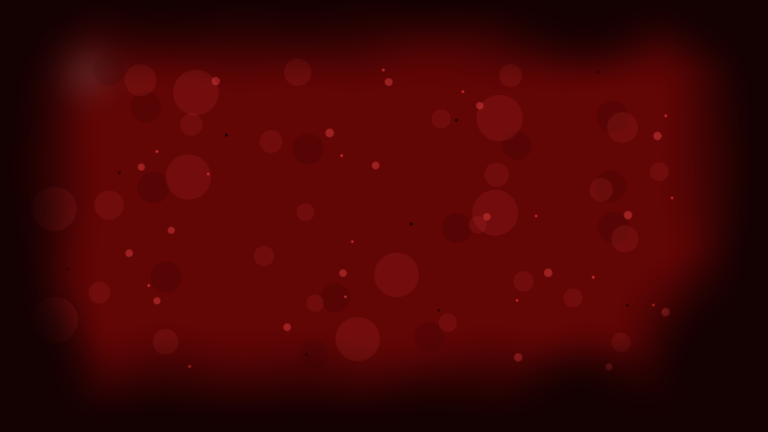
A Shadertoy shader for this background:

```glsl
// Deep red backdrop with a soft dark border, translucent bokeh discs and tiny sparks; tiles on both axes.

// Colours
const vec3 BORDER_DARK  = vec3(0.078, 0.004, 0.006);
const vec3 CENTRE_RED   = vec3(0.380, 0.018, 0.018);
const vec3 DISC_PALE    = vec3(0.750, 0.200, 0.200);
const vec3 DOT_BRIGHT   = vec3(0.850, 0.230, 0.230);
const vec3 SPARK_RED    = vec3(0.900, 0.200, 0.200);
const vec3 SHADE_DARK   = vec3(0.080, 0.000, 0.000);
const vec3 SMOKE_GREY   = vec3(0.420, 0.270, 0.270);

// Lit area: centre and half size as fractions of the canvas, the rest in canvas heights
const vec2  LIT_CENTRE  = vec2(0.497, 0.515);
const vec2  LIT_HALF    = vec2(0.425, 0.385);
const float LIT_CORNER  = 0.12;
const float LIT_FADE    = 0.115;
const float EDGE_WOBBLE = 0.035;
const vec2  NOISE_CELLS = vec2(7.0, 4.0);

// Dark lobes biting into the lower right: position, radius
const vec3 LOBE_SIDE    = vec3(0.97, 0.13, 0.23);
const vec3 LOBE_BASE    = vec3(0.76, 0.02, 0.14);
const float LOBE_FADE   = 0.10;

// Smoke patch: position, radius
const vec3 SMOKE        = vec3(0.115, 0.83, 0.062);
const float SMOKE_ALPHA = 0.32;

// Area over which discs are scattered
const vec2 SCATTER_MIN  = vec2(0.07, 0.14);
const vec2 SCATTER_MAX  = vec2(0.89, 0.85);
const float SCATTER_JITTER = 0.12;
const float MIN_VISIBILITY = 0.08;

vec2 hash2(ivec2 cell) {
    uvec2 q = uvec2(cell) * uvec2(1597u, 3813u);
    uint n = (q.x ^ q.y) * 74763u + 9176u;
    n ^= n >> 15;
    n *= 73939133u;
    n ^= n >> 13;
    return vec2(n & 65535u, n >> 16) / 65535.0;
}

// Gradient noise that repeats after the given whole number of cells
float gradientAt(ivec2 cell, vec2 offset, ivec2 period) {
    float angle = 6.28319 * hash2(cell % period).x;
    return dot(vec2(cos(angle), sin(angle)), offset);
}

float tilingNoise(vec2 p, ivec2 period) {
    ivec2 c = ivec2(floor(p));
    vec2 f = fract(p);
    vec2 u = f * f * f * (f * (f * 6.0 - 15.0) + 10.0);
    ivec2 e = ivec2(0, 1);
    return mix(mix(gradientAt(c, f, period), gradientAt(c + e.yx, f - vec2(1, 0), period), u.x),
               mix(gradientAt(c + e, f - vec2(0, 1), period), gradientAt(c + e.yy, f - 1.0, period), u.x), u.y);
}

// Shortest offset on the wrapped canvas, in canvas heights
vec2 wrappedOffset(vec2 uv, vec2 centre, float aspect) {
    vec2 d = uv - centre;
    return (d - round(d)) * vec2(aspect, 1.0);
}

float roundedBox(vec2 p, vec2 halfSize, float corner) {
    vec2 q = abs(p) - halfSize + corner;
    return length(max(q, 0.0)) + min(max(q.x, q.y), 0.0) - corner;
}

float lobeMask(vec2 uv, vec3 lobe, float wobble, float aspect) {
    float d = length(wrappedOffset(uv, lobe.xy, aspect)) - lobe.z + wobble;
    return smoothstep(-LOBE_FADE, LOBE_FADE, d);
}

// Blends evenly spread, jittered discs over the colour
void scatterDiscs(inout vec3 colour, vec2 uv, float aspect, int seed, int count,
                  vec2 radiusRange, vec3 tint, float alpha) {
    float pixel = 1.0 / iResolution.y;
    vec2 start = hash2(ivec2(seed, 91));
    for (int i = 0; i < count; i++) {
        vec2 jitter = hash2(ivec2(i + 1, seed)) - 0.5;
        vec2 spread = fract(start + float(i) * vec2(0.7549, 0.5698) + SCATTER_JITTER * jitter);
        vec2 centre = mix(SCATTER_MIN, SCATTER_MAX, spread);
        float radius = mix(radiusRange.x, radiusRange.y, hash2(ivec2(i + 7, seed + 53)).y);
        float d = length(wrappedOffset(uv, centre, aspect)) - radius;
        colour = mix(colour, tint, alpha * smoothstep(pixel, -pixel, d));
    }
}

void mainImage(out vec4 fragColor, in vec2 fragCoord) {
    vec2 uv = fragCoord / iResolution.xy;
    float aspect = iResolution.x / iResolution.y;

    // Lit centre with an uneven soft border
    float wobble = EDGE_WOBBLE * tilingNoise(uv * NOISE_CELLS, ivec2(NOISE_CELLS));
    vec2 fromCentre = wrappedOffset(uv, LIT_CENTRE, aspect);
    float border = roundedBox(fromCentre, LIT_HALF * vec2(aspect, 1.0), LIT_CORNER) + wobble;
    float lit = smoothstep(LIT_FADE, -LIT_FADE, border);
    lit *= lobeMask(uv, LOBE_SIDE, wobble, aspect) * lobeMask(uv, LOBE_BASE, wobble, aspect);
    vec3 colour = mix(BORDER_DARK, CENTRE_RED, lit);

    // Smoke patch
    float smokeDist = length(wrappedOffset(uv, SMOKE.xy, aspect)) / SMOKE.z;
    colour = mix(colour, SMOKE_GREY, SMOKE_ALPHA * exp(-smokeDist * smokeDist));

    // Discs from large to tiny, fading out with the light
    float show = mix(MIN_VISIBILITY, 1.0, lit);
    scatterDiscs(colour, uv, aspect, 11, 14, vec2(0.033, 0.038), SHADE_DARK, 0.13 * show);
    scatterDiscs(colour, uv, aspect, 23, 8, vec2(0.051, 0.055), DISC_PALE, 0.19 * show);
    scatterDiscs(colour, uv, aspect, 37, 22, vec2(0.020, 0.037), DISC_PALE, 0.17 * show);
    scatterDiscs(colour, uv, aspect, 41, 18, vec2(0.008, 0.010), DOT_BRIGHT, 0.50 * show);
    scatterDiscs(colour, uv, aspect, 59, 15, vec2(0.0027, 0.0034), SPARK_RED, 0.75 * show);
    scatterDiscs(colour, uv, aspect, 67, 9, vec2(0.0027, 0.0034), SHADE_DARK, 0.85 * show);

    fragColor = vec4(colour, 1.0);
}
```
